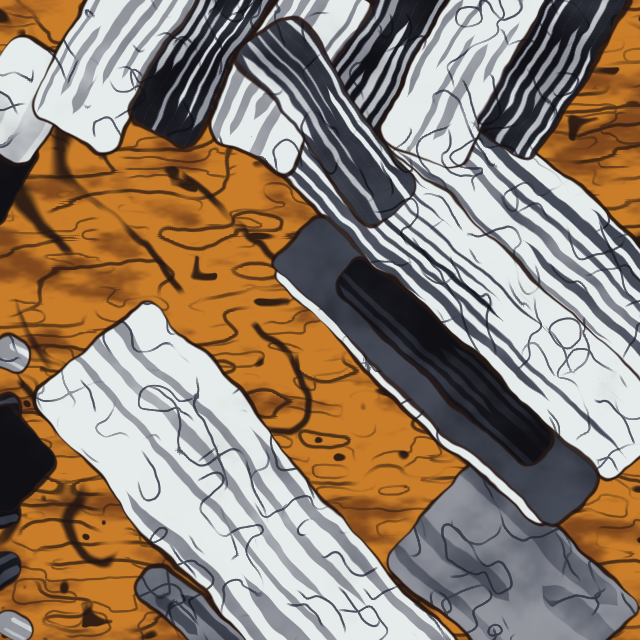
Write a Shadertoy shader that draws this texture.

```glsl
const vec3 AMBER = vec3(0.79, 0.49, 0.16);
const vec3 BROWN = vec3(0.50, 0.28, 0.11);
const vec3 FISSURE = vec3(0.13, 0.08, 0.07);
const vec3 BLACK = vec3(0.06, 0.06, 0.08);
const vec3 SLATE = vec3(0.27, 0.29, 0.34);
const vec3 GREY = vec3(0.57, 0.58, 0.61);
const vec3 PALE = vec3(0.90, 0.92, 0.92);
const float EDGE = 0.0018;     // softness of every outline
const float RIM = 0.0045;      // dark seam around crystals
const float WOBBLE = 0.032;    // raggedness of crystal outlines
const float CORNER = 0.022;    // rounding of crystal ends
const float FALLING = -0.76;   // direction of the long laths
const float RISING = 1.05;     // direction of the upper laths

float hash(vec2 p) {
    return fract(sin(dot(p, vec2(127.1, 311.7))) * 43758.5453);
}

float noise(vec2 p) {
    vec2 i = floor(p), f = fract(p);
    f = f * f * (3.0 - 2.0 * f);
    return mix(mix(hash(i), hash(i + vec2(1, 0)), f.x),
               mix(hash(i + vec2(0, 1)), hash(i + vec2(1, 1)), f.x), f.y);
}

float fbm(vec2 p) {
    float sum = 0.0, gain = 0.53;
    for (int i = 0; i < 4; i++) {
        sum += gain * noise(p);
        p = p * 2.03 + 17.3;
        gain *= 0.5;
    }
    return sum;
}

vec2 warp(vec2 p) {
    return vec2(fbm(p), fbm(p + 41.7)) - 0.5;
}

vec2 alongAxis(vec2 p, float angle) {
    vec2 axis = vec2(cos(angle), sin(angle));
    return vec2(dot(p, axis), dot(p, vec2(-axis.y, axis.x)));
}

// Thin line where the noise crosses its middle, width in canvas units
float crack(vec2 p, float width) {
    float n = noise(p) - 0.5;
    float slope = length(vec2(dFdx(n), dFdy(n))) * iResolution.y;
    return 1.0 - smoothstep(0.25 * width, width, abs(n) / max(slope, 4.0));
}

vec3 greyRamp(float t) {
    vec3 c = mix(BLACK, SLATE, smoothstep(0.0, 0.35, t));
    c = mix(c, GREY, smoothstep(0.35, 0.62, t));
    return mix(c, PALE, smoothstep(0.62, 0.9, t));
}

// Orange ground with cleavage, oblique fissures and pits
vec3 amberGround(vec2 uv) {
    vec2 q = uv + 0.045 * warp(uv * 8.0);
    vec3 col = mix(BROWN, AMBER, smoothstep(0.22, 0.52, fbm(uv * vec2(11, 24))));
    float cleavage = crack(q * vec2(10, 38), 0.0045) * smoothstep(0.25, 0.6, noise(uv * 17.0));
    float fine = crack(q * vec2(21, 60) + 9.0, 0.003) * smoothstep(0.35, 0.7, noise(uv * 23.0 + 5.0));
    float fissure = crack(alongAxis(q, FALLING) * vec2(4, 9) + 3.0, 0.008)
                  * smoothstep(0.45, 0.65, noise(uv * 19.0 + 31.0));
    float pit = smoothstep(0.86, 0.93, noise(q * vec2(30, 38) + 60.0));
    col = mix(col, FISSURE, max(0.72 * cleavage, 0.5 * fine));
    return mix(col, FISSURE, 0.9 * max(fissure, pit));
}

// Rounded crystal with tapered twin bands parallel to its long side
void lath(inout vec3 col, vec2 uv, vec2 centre, vec2 size, float angle,
          float tone, float contrast, float twins, float cracks) {
    vec2 p = alongAxis(uv - centre + WOBBLE * warp(uv * 9.0), angle);
    vec2 q = abs(p) - size + CORNER;
    float d = length(max(q, 0.0)) + min(max(q.x, q.y), 0.0) - CORNER;

    float y = p.y / size.y * twins;
    vec2 id = vec2(floor(y), floor(centre.x * 97.0));
    float shift = 1.4 * hash(id) - 0.7;
    float reach = 0.4 + 0.8 * hash(id + 7.0);
    float taper = smoothstep(0.0, 0.2, reach - abs(p.x / size.x - shift));
    float halfBand = taper * (0.18 + 0.26 * hash(id + 13.0)) - 0.06;
    float band = smoothstep(-EDGE, EDGE, (halfBand - abs(fract(y) - 0.5)) * size.y / twins);

    float t = tone + contrast * band * (0.65 + 0.35 * hash(id + 3.0));
    t += 0.28 * (fbm(uv * 13.0 + centre * 20.0) - 0.5);
    t = clamp(t, 0.0, 1.0) * (1.0 - 0.55 * cracks);
    float seam = RIM * (0.2 + 1.6 * noise(uv * 16.0));
    col = mix(col, FISSURE, 0.9 * smoothstep(EDGE, -EDGE, d - seam));
    col = mix(col, greyRamp(t), smoothstep(EDGE, -EDGE, d));
}

void mainImage(out vec4 fragColor, in vec2 fragCoord) {
    vec2 uv = fragCoord / iResolution.y;
    vec3 col = amberGround(uv);

    // Hairline cracks shared by all pale crystals
    vec2 q = alongAxis(uv + 0.04 * warp(uv * 9.0), -1.1);
    float cracks = crack(q * vec2(15, 34), 0.0028) * smoothstep(0.4, 0.65, noise(uv * 21.0));
    cracks = max(cracks, crack(q * vec2(32, 23) + 8.0, 0.0026) * smoothstep(0.5, 0.75, noise(uv * 18.0 + 4.0)));

    // Small grains down the left side
    for (int i = 0; i < 6; i++) {
        float k = float(i), h = hash(vec2(k, 5.0));
        lath(col, uv, vec2(0.025 * h - 0.005, 0.02 + 0.085 * k), vec2(0.03, 0.022), 3.0 * h, 0.7 * h, 0.2, 1.0, cracks);
    }
    lath(col, uv, vec2(0.0, 0.28), vec2(0.07, 0.065), FALLING, 0.02, 0.0, 1.0, 0.0);
    lath(col, uv, vec2(0.0, 0.72), vec2(0.07, 0.035), RISING, 0.04, 0.0, 1.0, 0.0);
    lath(col, uv, vec2(0.03, 0.84), vec2(0.09, 0.06), RISING, 0.86, -0.1, 1.0, cracks);

    // Long falling laths
    lath(col, uv, vec2(0.30, 0.03), vec2(0.10, 0.03), FALLING, 0.5, -0.3, 1.0, cracks);
    lath(col, uv, vec2(0.437, 0.118), vec2(0.45, 0.122), -0.85, 0.92, -0.42, 3.0, cracks);
    lath(col, uv, vec2(0.926, 0.577), vec2(0.39, 0.078), FALLING, 0.96, -0.7, 3.0, cracks);
    lath(col, uv, vec2(0.682, 0.604), vec2(0.44, 0.075), FALLING, 0.95, -0.75, 4.0, cracks);

    // Upper row, pale and dark in turn
    for (int i = 0; i < 6; i++) {
        float k = float(i), dark = mod(k, 2.0);
        vec2 centre = vec2(0.18 + 0.137 * k, 0.93 - 0.04 * hash(vec2(k, 2.0)));
        lath(col, uv, centre, vec2(0.15, mix(0.072, 0.052, dark)), RISING,
             mix(0.94, 0.1, dark), mix(-0.4, 0.75, dark), 3.0, cracks);
    }
    lath(col, uv, vec2(0.515, 0.81), vec2(0.17, 0.052), -0.9, 0.22, 0.75, 3.0, cracks);

    // Grey block and the dark central lath with its pale fringe
    lath(col, uv, vec2(0.80, 0.09), vec2(0.17, 0.11), FALLING, 0.57, -0.12, 2.0, cracks);
    lath(col, uv, vec2(0.667, 0.412), vec2(0.29, 0.056), FALLING, 0.93, 0.0, 1.0, cracks);
    lath(col, uv, vec2(0.678, 0.425), vec2(0.306, 0.057), FALLING, 0.26, 0.0, 1.0, 0.0);
    lath(col, uv, vec2(0.695, 0.437), vec2(0.21, 0.036), FALLING, 0.03, 0.12, 2.0, 0.0);

    fragColor = vec4(col, 1.0);
}
```
